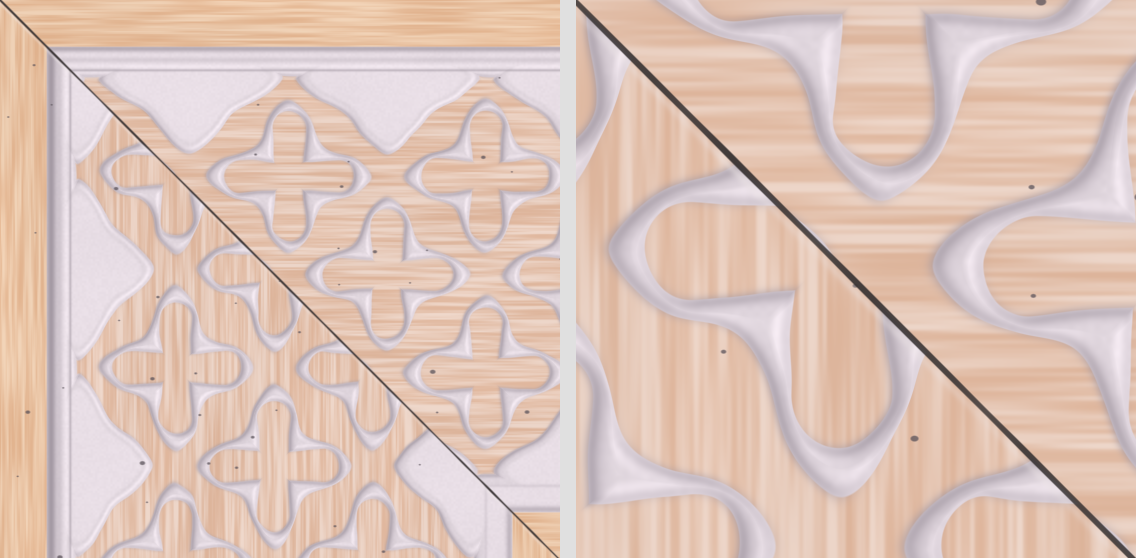
Left: the whole. Right: its middle third, enlarged.
A Shadertoy shader for this pattern:

```glsl
float hash(vec2 p) {
    vec3 q = fract(p.xyx * 0.1031);
    q += dot(q, q.yzx + 33.33);
    return fract((q.x + q.y) * q.z);
}

float noise(vec2 p) {
    vec2 i = floor(p), f = fract(p);
    f *= f * (3.0 - 2.0 * f);
    return mix(mix(hash(i), hash(i + vec2(1, 0)), f.x),
               mix(hash(i + vec2(0, 1)), hash(i + 1.0), f.x), f.y);
}

float ridge(float x, float centre, float width) {
    float t = (x - centre) / width;
    return exp(-t * t);
}

// Rounded arm along x, slightly swollen towards its ends
float arm(vec2 p) {
    p = abs(p);
    return length(vec2(max(p.x - 0.49, 0.0), p.y)) - 0.143 - 0.027 * smoothstep(0.1, 0.5, p.x);
}

// Swap axes so x runs along the mitred strip and y across it
vec2 stripAxes(vec2 p, bool upper) {
    return upper ? p : p.yx;
}

// Signed distance to the recessed white areas, negative inside
float recess(vec2 p, bool upper) {
    p += 0.028 * (vec2(noise(p * 5.0), noise(p * 5.0 + 37.0)) - 0.5);
    vec2 s = stripAxes(p, upper);
    vec2 q = s - vec2(upper ? 1.94 : 0.74, 0.79);

    // Nearest centre of the diagonal lattice
    vec2 k = round(vec2(q.x + q.y, q.x - q.y) * 0.5);
    vec2 centre = vec2(k.x + k.y, k.x - k.y);
    vec2 local = q - centre;
    bool border = centre.y < 0.5 || centre.y > 3.5;

    // Pointed cell with pinched sides
    vec2 e = abs(local) * vec2(1.0, border ? 1.2 : 1.07);
    vec2 soft = sqrt(e * e + 0.0055);
    float pinch = ridge(e.x - e.y, 0.0, 0.37);
    float side = border ? 0.93 - 0.12 * pinch : 0.84 - 0.235 * pinch;
    float d = (soft.x + soft.y - 0.074 - side) * 0.72;

    // Raised cross inside each whole cell
    if (!border) d = max(d, -min(arm(local), arm(local.yx)));
    return min(d, min(s.y - 0.78, 4.82 - s.y));
}

vec3 wood(vec2 s, float warmth) {
    float streak = 0.6 * noise(vec2(s.x * 1.3, s.y * 30.0))
                 + 0.4 * noise(vec2(s.x * 2.7 + 9.0, s.y * 62.0));
    vec3 c = mix(vec3(0.87, 0.71, 0.61), vec3(0.93, 0.84, 0.79), smoothstep(0.1, 0.9, streak));
    c += 0.025 * (noise(s * vec2(0.9, 3.0) + 5.0) - 0.5);
    return c * mix(vec3(1), vec3(1.015, 0.985, 0.91), warmth);
}

void mainImage(out vec4 fragColor, in vec2 fragCoord) {
    // One unit is the spacing between lattice rows, y pointing down
    vec2 p = vec2(fragCoord.x, iResolution.y - fragCoord.y) / iResolution.y * 5.674;
    float px = 5.674 / iResolution.y;
    bool upper = p.x > p.y;
    vec2 s = stripAxes(p, upper);
    vec3 shadow = vec3(0.63, 0.59, 0.63);

    // Lattice of wood over white, lit from the left
    float d = recess(p, upper);
    float lit = (recess(p - vec2(0.025, 0.01), upper) - d) / 0.027;
    vec3 white = vec3(0.91, 0.87, 0.90) + 0.018 * (noise(p * 2.0) - 0.5);
    white += 0.02 * (noise(p * 45.0) - 0.5);
    white *= 1.0 - 0.035 * ridge(d, -0.085, 0.025);
    vec3 col = mix(white, wood(s, 0.0), smoothstep(-px, px, d));

    // Bevel shading at the edges
    float facing = clamp(lit, -1.0, 1.0);
    col = mix(col, shadow, ridge(d, -0.012, 0.024) * (0.4 + 0.3 * facing));
    col = mix(col, shadow, ridge(d, -0.04, 0.032) * 0.3 * max(facing, 0.0));
    col += 0.05 * ridge(d, -0.045, 0.02) * max(-facing, 0.0);

    // Moulded rails beside the frame
    float rail = 0.5 * ridge(s.y, 0.715, 0.014) + 0.25 * ridge(s.y, 0.61, 0.03)
               + 0.2 * ridge(s.y, 4.94, 0.018) + 0.55 * ridge(s.y, 5.18, 0.035);
    rail += upper ? 0.7 * ridge(s.y, 0.495, 0.035) : 0.95 * ridge(s.y, 0.52, 0.055);
    col = mix(col, shadow, min(rail, 1.0));
    col += 0.03 * ridge(s.y, 0.675, 0.02);

    // Outer wood frame
    float frame = max(0.475 - s.y, s.y - 5.21);
    col = mix(col, wood(s + 11.0, 1.0), smoothstep(-px, px, frame));

    // Scattered specks
    vec2 cell = floor(p * 2.2);
    vec2 jitter = 0.15 + 0.7 * vec2(hash(cell + 3.0), hash(cell + 71.0));
    vec2 offset = (p * 2.2 - cell - jitter) / 2.2;
    float size = 0.007 + 0.017 * pow(hash(cell + 19.0), 4.0);
    float speck = step(0.76, hash(cell + 50.0)) * (1.0 - smoothstep(-px, px, length(offset * vec2(0.8, 1.1)) - size));
    col = mix(col, vec3(0.35, 0.32, 0.35), speck * 0.75);

    // Mitre seam with a faint worn lip
    float seam = (p.x - p.y) * 0.7071;
    float wear = noise(vec2(p.x * 7.0, 2.0));
    col = mix(col, vec3(0.93, 0.90, 0.90), 0.4 * wear * ridge(seam, -0.025, 0.014));
    col = mix(col, vec3(0.22, 0.20, 0.20), (0.75 + 0.2 * wear) * (1.0 - smoothstep(-px, px, abs(seam) - 0.007 - 0.004 * wear)));

    fragColor = vec4(clamp(col, 0.0, 1.0), 1.0);
}
```
